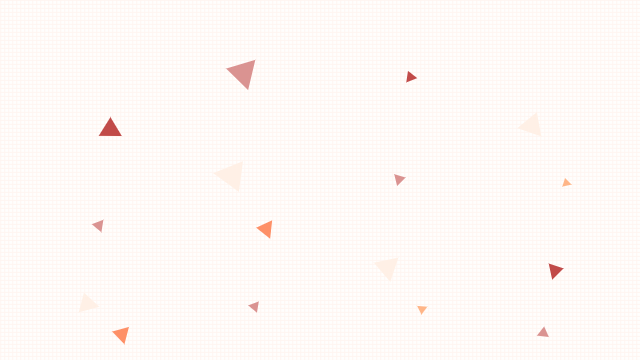
Reproduce this background procedurally as a Shadertoy shader.

```glsl
// Fine peach graph paper with a sparse scatter of small flat triangles
const float GRID_ROWS = 90.0;
const float LINE_WIDTH = 0.26;   // share of one grid cell
const vec2 GRID_PHASE = vec2(0.18, 0.9);
const int TRIANGLE_COUNT = 16;
const float TAU = 6.2831853;

const vec3 PAPER = vec3(1.0, 0.995, 0.991);
const vec3 GRID_INK = vec3(1.0, 0.961, 0.946);
const vec3 PALE = vec3(1.0, 0.942, 0.900);
const vec3 ROSE = vec3(0.855, 0.575, 0.570);
const vec3 CRIMSON = vec3(0.755, 0.295, 0.285);
const vec3 ORANGE = vec3(0.995, 0.565, 0.405);
const vec3 PEACH = vec3(1.0, 0.710, 0.530);

float hash(float n) {
    return fract(sin(n * 127.1 + 3.7) * 43758.5);
}

// Exact share of a pixel-wide box covered by a line at each integer
float lineCoverage(float u, float width, float pixel) {
    float d = abs(fract(u + 0.5) - 0.5);
    float high = min(d + 0.5 * pixel, 0.5 * width);
    float low = max(d - 0.5 * pixel, -0.5 * width);
    return clamp((high - low) / pixel, 0.0, 1.0);
}

float gridCoverage(vec2 cell, float width, float pixel) {
    float column = lineCoverage(cell.x, width, pixel);
    float row = lineCoverage(cell.y, width, pixel);
    return 1.0 - (1.0 - column) * (1.0 - row);
}

// Signed edge distance of an equilateral triangle with circumradius r
float triangleDistance(vec2 p, float r, float angle) {
    float d = -1e3;
    for (int k = 0; k < 3; k++) {
        float a = angle + TAU * float(k) / 3.0;
        d = max(d, dot(p, vec2(cos(a), sin(a))));
    }
    return d - 0.5 * r;
}

// Colour in rgb, circumradius in canvas heights in w
vec4 triangleStyle(int i, float h) {
    if (i < 4) return vec4(PALE, mix(0.032, 0.052, h));
    if (i == 4) return vec4(ROSE, 0.050);
    if (i < 9) return vec4(ROSE, mix(0.017, 0.021, h));
    if (i < 12) return vec4(CRIMSON, mix(0.012, 0.036, h));
    if (i < 14) return vec4(ORANGE, mix(0.025, 0.031, h));
    return vec4(PEACH, mix(0.012, 0.018, h));
}

// Evenly spread positions, denser toward the bottom
vec2 scatterPosition(int i, float aspect) {
    vec2 s = fract(vec2(0.35, 0.6) + float(i) * vec2(0.75488, 0.56984));
    s.y = pow(s.y, 1.3);
    return mix(vec2(0.04, 0.07), vec2(0.96, 0.93), s) * vec2(aspect, 1.0);
}

void mainImage(out vec4 fragColor, in vec2 fragCoord) {
    vec2 p = fragCoord / iResolution.y;
    float pixel = 1.0 / iResolution.y;
    float aspect = iResolution.x / iResolution.y;

    // Graph paper
    float ink = gridCoverage(p * GRID_ROWS - GRID_PHASE, LINE_WIDTH, pixel * GRID_ROWS);
    vec3 color = mix(PAPER, GRID_INK, ink);

    // Scattered triangles
    for (int i = 0; i < TRIANGLE_COUNT; i++) {
        float seed = float(i);
        vec4 style = triangleStyle(i, hash(seed));
        vec2 q = p - scatterPosition(i, aspect);
        q.x *= mix(0.92, 1.12, hash(seed + 31.0));
        float d = triangleDistance(q, style.w, TAU * hash(seed + 57.0));
        color = mix(color, style.rgb, clamp(0.5 - d / pixel, 0.0, 1.0));
    }

    fragColor = vec4(color, 1.0);
}
```
